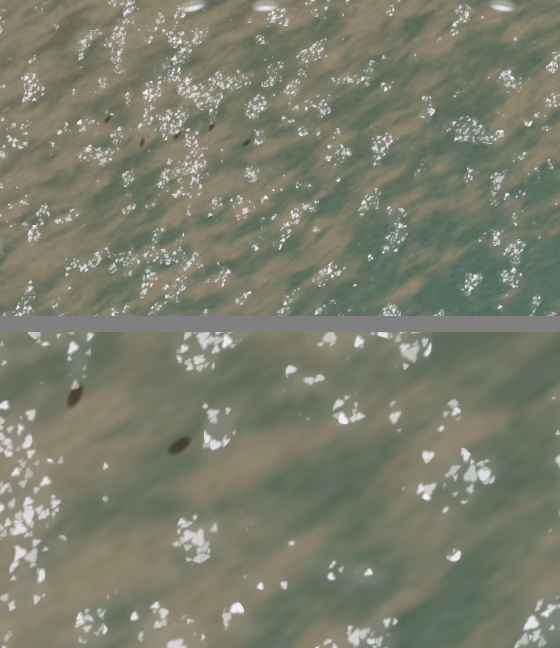
Top, the full canvas; bottom, a detail of the centre.
Write a WebGL 2 fragment shader that draws this texture.

```glsl
#version 300 es
precision highp float;
// Silty green water seen from above, with slanted sediment streaks and clustered sun glints.

#define STREAK_ANGLE 0.58
#define STREAK_SIZE vec2(0.125, 0.040)
#define CLUSTER_ANGLE 0.90
#define CLUSTER_SIZE vec2(0.075, 0.046)
#define GLINT_CELL 0.0165
#define SPARKLE_CELL 0.0100
#define GLINT_LEVEL 0.07
#define TEAL vec3(0.335, 0.435, 0.380)
#define OLIVE vec3(0.410, 0.415, 0.340)
#define SAND vec3(0.550, 0.515, 0.430)
#define GLINT_COLOR vec3(0.940, 0.930, 0.960)

uniform vec2 u_resolution;
out vec4 fragColor;

vec3 hash3(vec2 cell) {
    vec3 h = fract(cell.xyx * vec3(0.1031, 0.1030, 0.0973));
    h += dot(h, h.yxz + 33.33);
    return fract((h.xxy + h.yzz) * h.zyx);
}

vec2 rotate(vec2 p, float angle) {
    float c = cos(angle), s = sin(angle);
    return vec2(c * p.x + s * p.y, c * p.y - s * p.x);
}

// Cellular noise: a signed soft blob at a jittered point in every cell.
float blobNoise(vec2 p) {
    vec2 cell = floor(p);
    float sum = 0.0;
    for (int y = -1; y <= 1; y++)
    for (int x = -1; x <= 1; x++) {
        vec2 id = cell + vec2(x, y);
        vec3 h = hash3(id + 71.0);
        vec2 d = p - id - h.xy;
        float k = max(0.0, 1.0 - dot(d, d));
        sum += (2.0 * h.z - 1.0) * k * k * k;
    }
    return sum;
}

// Uneven bright flecks; density controls how many appear and how large they grow.
float flecks(vec2 p, float cellSize, float density, float pixel) {
    vec2 g = p / cellSize;
    vec2 cell = floor(g);
    float light = 0.0;
    for (int y = -1; y <= 1; y++)
    for (int x = -1; x <= 1; x++) {
        vec2 id = cell + vec2(x, y);
        vec3 h = hash3(id + 213.0);
        vec3 shape = hash3(id + 517.0);
        vec2 d = rotate(g - id - h.xy, 0.4 + shape.x) * vec2(0.85, 1.2);
        float lobes = 1.0 + 0.22 * sin(3.0 * atan(d.y, d.x + 1e-5) + 6.28 * shape.y);
        float grow = smoothstep(h.z, h.z + 0.22, density);
        float radius = mix(0.22, 0.48, shape.z * shape.z) * lobes * grow;
        float blur = 0.12 + 0.6 * pixel / cellSize;
        float cover = 1.0 - smoothstep(radius - blur, radius + blur, length(d));
        light = max(light, cover * grow * mix(0.55, 1.0, shape.y));
    }
    return light;
}

float ellipse(vec2 d, vec2 size, float pixel) {
    float edge = 1.2 * pixel / min(size.x, size.y) + 0.2;
    return 1.0 - smoothstep(1.0 - edge, 1.0 + edge, length(d / size));
}

void main() {
    float pixel = 1.0 / u_resolution.y;
    vec2 p = gl_FragCoord.xy * pixel;
    vec2 uv = gl_FragCoord.xy / u_resolution;

    // Sediment streaks, bent by layered sines
    vec2 warped = p + 0.012 * vec2(sin(9.0 * p.y + 4.0 * p.x), sin(11.0 * p.x - 5.0 * p.y));
    warped += 0.004 * sin(31.0 * p.yx + 17.0 * p);
    vec2 streak = rotate(warped, STREAK_ANGLE) / STREAK_SIZE;
    float silt = 0.75 * blobNoise(streak) + 0.40 * blobNoise(streak * 2.1 + 19.0);
    silt += 0.30 * blobNoise(p / 0.33 + 5.0);
    float shallow = clamp(0.5 + 0.55 * (uv.y - 0.5) - 0.65 * (uv.x - 0.5), 0.0, 1.0);
    silt += 0.55 * (shallow - 0.45);
    vec3 color = mix(mix(TEAL, OLIVE, shallow), SAND, smoothstep(-0.65, 0.75, silt));
    color += 0.022 * blobNoise(rotate(p, STREAK_ANGLE) / vec2(0.020, 0.009));

    // Glint clusters, strongest towards the lower left
    vec2 cluster = rotate(p, CLUSTER_ANGLE) / CLUSTER_SIZE;
    float patches = blobNoise(cluster + 41.0) + 0.55 * blobNoise(p / 0.024 + 83.0);
    patches += 0.25 * blobNoise(p / 0.30 + 29.0);
    patches += GLINT_LEVEL - 0.32 * uv.x + 0.22 * (0.5 - uv.y) * (1.0 - uv.x);
    float density = smoothstep(-0.05, 0.85, patches);
    color = mix(color, vec3(0.66, 0.64, 0.61), 0.30 * density);

    // A few dark floating scraps in the upper left
    for (int i = 0; i < 5; i++) {
        vec3 h = hash3(vec2(float(i) + 3.0, 11.0));
        vec2 d = rotate(p - vec2(0.34 + 0.11 * float(i), 0.52 + 0.20 * h.x), 0.3 + h.y);
        color = mix(color, vec3(0.23, 0.20, 0.14), 0.75 * ellipse(d, vec2(0.013, 0.006), pixel));
    }

    // Sun glints over finer sparkle
    float sparkle = flecks(p + 3.7, SPARKLE_CELL, 0.55 * density + 0.035, pixel);
    float glint = flecks(p, GLINT_CELL, density * 0.95, pixel);
    color = mix(color, GLINT_COLOR, max(0.75 * sparkle, glint));

    // Pale hulls along the upper edge
    for (int i = 0; i < 3; i++) {
        float k = float(i);
        vec2 d = rotate(p - vec2(0.61 + 0.23 * k + 0.26 * k * (k - 1.0), 0.982), 0.25 - 0.2 * k);
        color = mix(color, vec3(0.68, 0.70, 0.67), 0.7 * ellipse(d, vec2(0.038, 0.018), pixel));
        color = mix(color, vec3(0.91), ellipse(d + vec2(0.0, 0.008), vec2(0.026, 0.007), pixel));
    }
    fragColor = vec4(clamp(color, 0.0, 1.0), 1.0);
}
```
